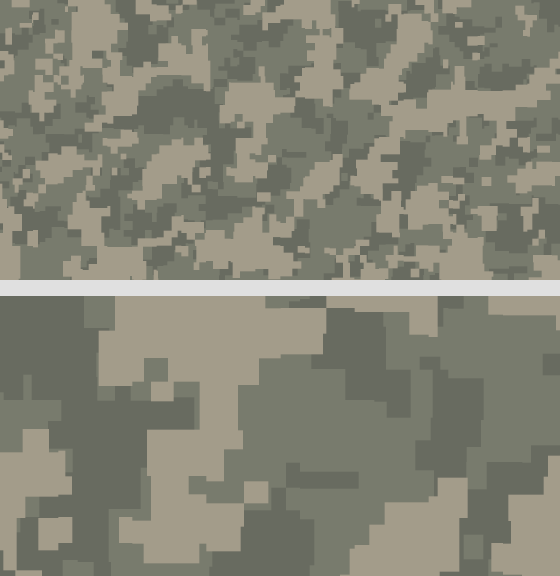
Top, the full canvas; bottom, a detail of the centre.
This pattern is drawn by a WebGL 1 fragment shader. Its source:

```glsl
precision highp float;
// Digital camouflage: blocky tan and dark patches scattered over grey-green.
uniform vec2 u_resolution;

float hash(vec2 p) {
  vec3 q = fract(vec3(p.xyx) * vec3(0.1031, 0.1030, 0.0973));
  q += dot(q, q.yzx + 33.33);
  return fract((q.x + q.y) * q.z);
}

// Contribution of one lattice corner: a random slope through zero.
float slope(vec2 corner, vec2 offset) {
  float angle = 6.2832 * hash(corner);
  return dot(vec2(cos(angle), sin(angle)), offset);
}

float gradientNoise(vec2 p) {
  vec2 i = floor(p), f = fract(p), s = f * f * (3.0 - 2.0 * f), e = vec2(1.0, 0.0);
  return mix(mix(slope(i, f), slope(i + e.xy, f - e.xy), s.x),
             mix(slope(i + e.yx, f - e.yx), slope(i + e.xx, f - e.xx), s.x), s.y);
}

// Index of the block containing p; its edges are jittered, so widths and heights vary.
vec2 blockIndex(vec2 p, float seed) {
  vec2 g = p * vec2(34.0, 36.0);
  float row = floor(g.y);
  float rowEdge = 0.25 + 0.5 * hash(vec2(floor(g.x / 3.0) + seed, row));
  row -= step(fract(g.y), rowEdge);
  float column = floor(g.x);
  float columnEdge = 0.12 + 0.76 * hash(vec2(column, floor(row * 0.5) + seed + 57.0));
  column -= step(fract(g.x), columnEdge);
  return vec2(column, row);
}

// Patch strength, constant over each block and slightly stretched along the diagonal.
float patches(vec2 p, float seed) {
  vec2 block = blockIndex(p + seed * 0.137, seed);
  vec2 c = (block + 1.0) / vec2(34.0, 36.0);
  c -= 0.18 * c.yx;
  return gradientNoise(c * 6.0 + seed)
       + 0.55 * gradientNoise(c * 13.0 + seed * 2.3)
       + 0.35 * (hash(block + seed * 3.1) - 0.5);
}

vec3 camouflage(vec2 p) {
  vec3 green = vec3(0.472, 0.482, 0.428);
  vec3 dark = vec3(0.408, 0.420, 0.377);
  vec3 tan_ = vec3(0.640, 0.610, 0.540);
  vec3 color = mix(green, dark, step(0.075, patches(p, 17.0)));
  return mix(color, tan_, step(0.092, patches(p, 41.0)));
}

void main() {
  // Average a 3 x 3 set of samples to smooth the block edges.
  vec3 sum = vec3(0.0);
  for (int j = -1; j <= 1; j++) {
    for (int i = -1; i <= 1; i++) {
      vec2 offset = vec2(float(i), float(j)) * 0.36;
      sum += camouflage((gl_FragCoord.xy + offset) / u_resolution.y);
    }
  }
  gl_FragColor = vec4(sum / 9.0, 1.0);
}
```
